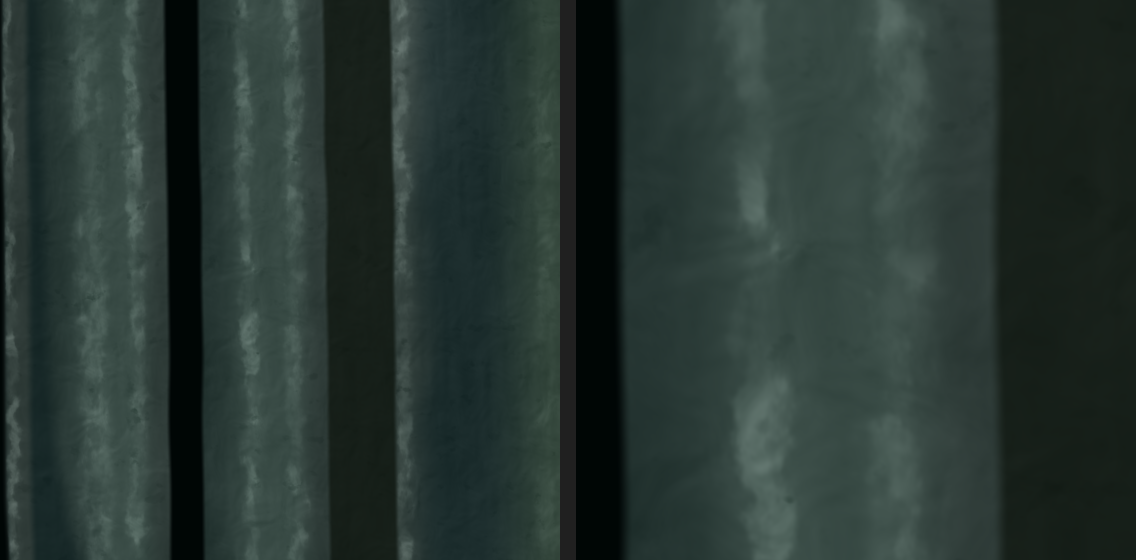
Left: the whole. Right: its middle third, enlarged.
Write a three.js fragment shader that draws this texture.

```glsl
varying vec2 vUv;

const vec3 GAP_BLACK = vec3(0.0, 0.022, 0.02);
const vec3 GAP_OLIVE = vec3(0.088, 0.122, 0.098);
const vec3 CREASE = vec3(0.085, 0.15, 0.148);
const vec3 TEAL = vec3(0.108, 0.174, 0.174);
const vec3 SHADE = vec3(0.138, 0.2, 0.188);
const vec3 CLOTH = vec3(0.218, 0.288, 0.266);
const vec3 RIM = vec3(0.185, 0.236, 0.222);
const vec3 MOSS = vec3(0.19, 0.262, 0.22);
const vec3 SHEEN = vec3(0.128, 0.136, 0.13);

const float LEAN = 0.012;      // sideways drift from top to bottom
const float WOBBLE = 0.004;    // waviness of the fold edges
const float EDGE = 0.005;      // softness of the fold edges
const float RAGGED = 0.03;     // raggedness of the worn ridges
const float RELIEF = 0.3;      // depth of the crushed pile
const float PITS = 0.07;       // darkness of the small pits
const float GRAIN = 0.014;     // strength of the fine streaks
const float DRIFT = 0.05;      // strength of the broad tonal changes

float hash(vec2 p) {
  vec3 q = fract(vec3(p.xyx) * 0.1031);
  q += dot(q, q.yzx + 33.33);
  return fract((q.x + q.y) * q.z);
}

float noise(vec2 p) {
  vec2 i = floor(p), f = fract(p);
  f = f * f * (3.0 - 2.0 * f);
  return mix(mix(hash(i), hash(i + vec2(1.0, 0.0)), f.x),
             mix(hash(i + vec2(0.0, 1.0)), hash(i + vec2(1.0, 1.0)), f.x), f.y);
}

float fbm(vec2 p) {
  float sum = 0.0, amp = 0.5;
  for (int i = 0; i < 4; i++) {
    sum += amp * noise(p);
    p = mat2(1.6, 1.2, -1.2, 1.6) * p + 7.3;
    amp *= 0.5;
  }
  return sum;
}

float crumple(vec2 p) {
  vec2 q = p * vec2(36.0, 32.0);
  return fbm(q + 1.2 * vec2(noise(q * 0.7 + 4.0), noise(q * 0.7 + 19.0)));
}

float band(float x, float left, float right, float soft) {
  return smoothstep(left - soft, left + soft, x)
       * (1.0 - smoothstep(right - soft, right + soft, x));
}

// Crushed highlight down a fold: soft glow plus broken, sharp-sided flakes
float ridge(vec2 p, float center, float width, float seed) {
  float rough = fbm(p * vec2(42.0, 38.0) + seed * 5.3) - 0.47;
  float sway = 0.01 * (noise(vec2(p.y * 4.0, seed)) - 0.5);
  float d = (p.x - center + RAGGED * rough + sway) / width;
  float patches = smoothstep(0.15, 0.7, noise(vec2(seed * 3.7, p.y * 15.0)));
  float flakes = band(d, -0.75, 0.7, 0.35)
               * smoothstep(-0.16, 0.12, fbm(p * vec2(48.0, 30.0) + seed * 9.1) - 0.45);
  return (0.4 * exp(-d * d) + 0.6 * flakes) * mix(0.35, 1.0, patches);
}

// Rounded cloth: shaded left, lit middle, grey right rim
vec3 foldColor(float x, float left, float right) {
  float u = clamp((x - left) / (right - left), 0.0, 1.0);
  vec3 c = mix(SHADE, CLOTH, smoothstep(0.0, 0.48, u));
  return mix(c, RIM, smoothstep(0.66, 0.95, u));
}

void main() {
  float down = 1.0 - vUv.y;
  vec2 p = vec2(vUv.x - LEAN * down, vUv.y);
  float x = p.x + WOBBLE * (noise(vec2(p.x * 5.0, p.y * 8.0)) - 0.5);

  // Deep gaps
  vec3 color = mix(GAP_BLACK, GAP_OLIVE, smoothstep(0.45, 0.5, x));

  // Narrow strip and the crease that opens toward the bottom
  float creaseEnd = 0.066 + 0.016 * down + 0.045 * pow(down, 7.0);
  color = mix(color, CREASE, band(x, 0.004, 0.2, EDGE));
  color = mix(color, RIM * 0.93, band(x, 0.003, 0.047, 0.009));

  // Two broad folds
  color = mix(color, foldColor(x, creaseEnd, 0.294),
              smoothstep(creaseEnd - 0.014, creaseEnd + 0.02, x)
              * (1.0 - smoothstep(0.294 - EDGE, 0.294 + EDGE, x)));
  color = mix(color, foldColor(x, 0.354, 0.578), band(x, 0.354, 0.578, EDGE));

  // Wide panel: lit lip, teal hollow, mossy right side
  float hollow = smoothstep(0.71, 0.785, x + 0.05 * (fbm(p * vec2(9.0, 5.0)) - 0.5));
  vec3 panel = mix(RIM, TEAL, hollow);
  panel += 0.06 * smoothstep(0.6, 1.0, p.y) * (1.0 - smoothstep(0.74, 0.88, x));
  panel = mix(panel, MOSS, smoothstep(0.84, 0.99, x));
  color = mix(color, panel, smoothstep(0.698 - EDGE, 0.698 + EDGE, x));

  // Worn ridges
  float worn = ridge(p, 0.012, 0.011, 1.0) * smoothstep(0.0, 0.006, x);
  worn += 0.75 * ridge(p, 0.15 + 0.022 * down, 0.032, 2.0);
  worn += ridge(p, 0.236, 0.017, 3.0);
  worn += ridge(p, 0.434 + 0.006 * down, 0.018, 4.0);
  worn += 0.9 * ridge(p, 0.515 + 0.004 * down, 0.019, 5.0);
  worn += ridge(p, 0.714, 0.017, 6.0) * smoothstep(0.695, 0.703, x);
  worn += 0.35 * ridge(p, 0.97, 0.025, 7.0);
  color += SHEEN * worn;

  // Crushed pile, pits, vertical streaks and broad tonal drift
  float dent = crumple(p) - crumple(p + vec2(0.004, -0.006));
  float pit = smoothstep(0.64, 0.78, fbm(p * vec2(40.0, 46.0) + 31.0));
  float streak = noise(p * vec2(95.0, 9.0)) + noise(p * vec2(45.0, 18.0)) - 1.0;
  float drift = fbm(p * vec2(8.0, 6.0) + 11.0) - 0.47;
  float light = smoothstep(0.02, 0.24, color.g);
  color += light * (dent * RELIEF * (0.2 + 0.6 * min(worn, 1.0))
                    - pit * PITS * min(1.0, 0.25 + worn) + streak * GRAIN + drift * DRIFT);

  gl_FragColor = vec4(clamp(color, 0.0, 1.0), 1.0);
}
```
